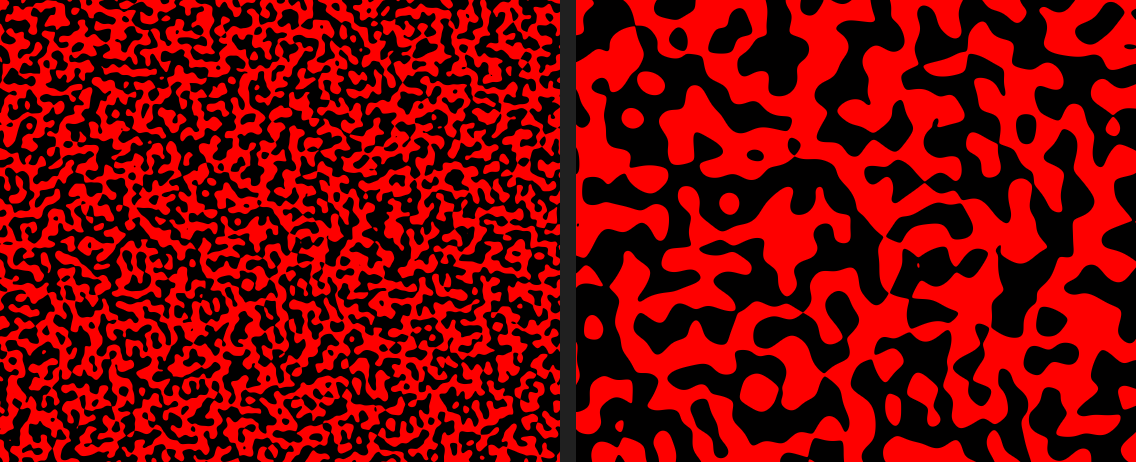
Left, the full canvas; right, a detail of the centre.
This texture is drawn by a Shadertoy shader. Its source:

```glsl
// Red and black labyrinth of irregular, evenly mixed blobs.
// Many plane sine waves of random direction, pitch and phase are summed,
// and the sign of the sum picks red or black.

const int WAVES = 80;
const float TAU = 6.2831853;

float hash(float n) {
    return fract(sin(n * 12.9898 + 4.137) * 4375.85);
}

// Layered sines: xy = gradient, z = height of the random field.
vec3 waveField(vec2 p) {
    vec3 field = vec3(0.0);
    for (int i = 0; i < WAVES; i++) {
        float n = float(i);
        float angle = n * 2.39996 + 0.3 * hash(n + 211.0);
        float cycles = mix(10.0, 48.0, hash(n));   // per canvas height
        vec2 wave = TAU * cycles * vec2(cos(angle), sin(angle));
        float phase = dot(wave, p) + TAU * hash(n + 97.0);
        field += vec3(wave * cos(phase), sin(phase));
    }
    return field;
}

void mainImage(out vec4 fragColor, in vec2 fragCoord) {
    float pixel = 1.0 / iResolution.y;
    vec3 field = waveField(fragCoord * pixel);

    // Distance to the contour, smoothed over about one pixel
    float edgeDistance = field.z / max(length(field.xy), 1e-3);
    float coverage = clamp(edgeDistance / pixel + 0.52, 0.0, 1.0);

    vec3 black = vec3(0.004, 0.0, 0.0);
    vec3 red = vec3(0.995, 0.0, 0.0);
    fragColor = vec4(mix(black, red, coverage), 1.0);
}
```
